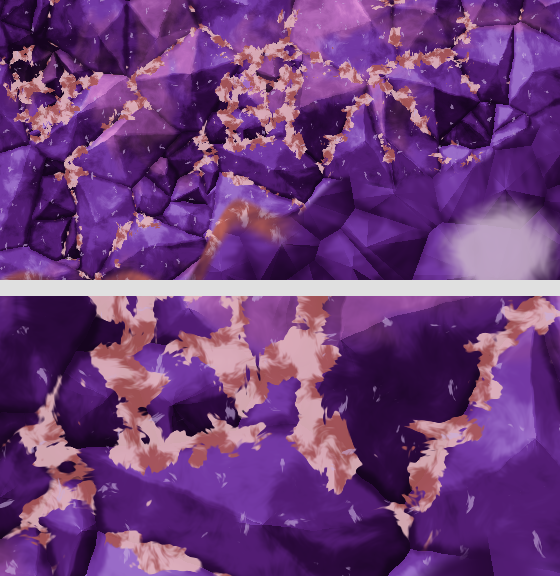
Top, the full canvas; bottom, a detail of the centre.
A WebGL 1 fragment shader for this texture:

```glsl
precision highp float;
// Amethyst geode: faceted violet crystals, peach crust in the seams, blurred foreground.
uniform vec2 u_resolution;

const vec3 DARK = vec3(0.17, 0.035, 0.24);
const vec3 PLUM = vec3(0.32, 0.11, 0.45);
const vec3 VIOLET = vec3(0.45, 0.22, 0.64);
const vec3 LILAC = vec3(0.60, 0.42, 0.78);
const vec3 PALE = vec3(0.78, 0.68, 0.86);
const vec3 ROSE = vec3(0.56, 0.29, 0.50);
const vec3 PEACH = vec3(0.88, 0.70, 0.73);
const vec3 RUST = vec3(0.66, 0.34, 0.34);
const vec3 GLOW = vec3(0.77, 0.68, 0.78);
const vec2 LIGHT = vec2(-0.5, 0.86);
const float BIG = 3.7;          // large crystals per canvas height
const float SMALL = 8.5;        // small crystals per canvas height
const float SMALL_SHARE = 0.36; // share of large cells split into small ones
const float CRUST_WIDTH = 0.024;
const float TONE = 0.43;
const float FACET_CONTRAST = 0.78;

vec2 hash2(vec2 p) {
  return fract(sin(vec2(dot(p, vec2(127.1, 311.7)), dot(p, vec2(269.5, 183.3)))) * 43758.5);
}

// Layered, warped sines, roughly -1 to 1
float layers(vec2 p) {
  float sum = 0.0, amp = 0.5;
  for (int i = 0; i < 5; i++) {
    p = mat2(0.8, 0.6, -0.6, 0.8) * p * 1.9 + 1.7;
    p += 0.45 * sin(p.yx + 0.8);
    sum += amp * sin(p.x) * sin(p.y);
    amp *= 0.62;
  }
  return sum;
}

// Cellular pyramids: x facet light, y distance to seam, z cell id, w ridge line
vec4 crystals(vec2 p, float soft) {
  vec2 cell = floor(p), home = cell, site = p;
  float best = 9.0;
  for (int j = -1; j <= 1; j++)
    for (int i = -1; i <= 1; i++) {
      vec2 c = cell + vec2(i, j);
      vec2 s = c + 0.9 * hash2(c);
      float d = dot(s - p, s - p);
      if (d < best) { best = d; home = c; site = s; }
    }
  vec2 apex = site + 0.4 * (hash2(home + 7.0) - 0.5);
  float u1 = -9.0, u2 = -9.0, light1 = 0.5, light2 = 0.5, seam = 9.0;
  for (int j = -2; j <= 2; j++)
    for (int i = -2; i <= 2; i++) {
      vec2 c = home + vec2(i, j);
      vec2 s = c + 0.9 * hash2(c);
      float gap = length(s - site);
      if (gap > 0.01) {
        vec2 n = (s - site) / gap, mid = 0.5 * (s + site);
        float e = dot(mid - p, n);
        float u = 1.0 - e / max(dot(mid - apex, n), 0.06);
        float light = 0.5 + 0.28 * dot(n, LIGHT) + 0.55 * (hash2(c + home * 1.7).x - 0.5);
        seam = min(seam, e);
        if (u > u1) { u2 = u1; light2 = light1; u1 = u; light1 = light; }
        else if (u > u2) { u2 = u; light2 = light; }
      }
    }
  float inside = smoothstep(0.0, soft * 4.0, u1 - u2);
  float ridge = 1.0 - smoothstep(0.0, soft * 7.0, u1 - u2);
  return vec4(mix(0.5 * (light1 + light2), light1, inside), seam, hash2(home + 3.0).x, ridge);
}

vec3 ramp(float t) {
  vec3 c = mix(DARK, PLUM, smoothstep(0.10, 0.34, t));
  c = mix(c, VIOLET, smoothstep(0.36, 0.58, t));
  c = mix(c, LILAC, smoothstep(0.60, 0.80, t));
  c = mix(c, PALE, smoothstep(0.85, 1.08, t));
  return c * mix(0.5, 1.0, smoothstep(-0.2, 0.14, t));
}

void main() {
  vec2 p = gl_FragCoord.xy / u_resolution.y;
  vec2 q = p + 0.012 * vec2(layers(p * 6.0), layers(p * 6.0 + 5.0));
  float cloud = layers(p * 5.0 + 2.0), fine = layers(p * 21.0);

  // Large crystals, some split into clusters of small ones
  const float SOFT = 0.004;
  vec4 gem = crystals(q * BIG + 11.0, SOFT * BIG);
  float seam = gem.y / BIG;
  float split = step(gem.z, SMALL_SHARE);
  if (split > 0.5) {
    gem = crystals(q * SMALL + 4.0, SOFT * SMALL);
    seam = min(seam, gem.y / SMALL);
  }
  float tone = TONE + FACET_CONTRAST * (gem.x - 0.5) + 0.3 * (gem.z - 0.5);
  tone += 0.22 * cloud + 0.12 * fine + 0.07 * gem.w * (0.5 + fine);
  tone -= 0.24 * (1.0 - smoothstep(0.0, 0.018, seam)) + 0.06 * split;
  tone -= 0.26 * (1.0 - smoothstep(0.1, 0.6, length((p - vec2(0.05, 0.95)) * vec2(1.0, 1.3))));
  tone -= 0.22 * (1.0 - smoothstep(0.0, 0.3, length((p - vec2(0.5, 0.02)) * vec2(0.7, 1.5))));
  vec3 color = ramp(tone);
  float blush = smoothstep(0.1, 0.5, layers(p * 2.6 + 9.0) + 0.4 * (gem.x - 0.5));
  color = mix(color, ROSE * (0.55 + tone), 0.6 * blush);

  // Ragged crust along the seams, plus tiny glints
  float center = exp(-2.2 * dot(p - vec2(1.05, 0.6), (p - vec2(1.05, 0.6)) * vec2(1.0, 3.0)));
  float patches = smoothstep(0.05, 0.5, layers(p * 3.6 + 3.0) + 0.6 * center - 0.05);
  float crust = smoothstep(0.0, 0.006, CRUST_WIDTH * patches * (0.8 + 2.2 * fine) - seam);
  vec3 crustColor = mix(RUST, PEACH, smoothstep(-0.3, 0.25, layers(p * 30.0 + 6.0)));
  color = mix(color, crustColor, 0.92 * crust);
  color = mix(color, PALE, 0.6 * smoothstep(0.6, 0.8, layers(p * 34.0 + 1.0)));

  // Out-of-focus foreground ridge with a milky crystal and a rusty rock
  float ridgeTop = 0.26 * smoothstep(0.62, 0.86, p.x) + 0.10 * smoothstep(1.05, 1.3, p.x)
    + 0.16 * smoothstep(1.58, 1.84, p.x) + 0.03 * sin(p.x * 17.0);
  float front = smoothstep(-0.018, 0.018, ridgeTop - p.y);
  vec4 blurred = crystals(p * 4.6 + 23.0, 0.14);
  float frontTone = 0.31 + 0.6 * (blurred.x - 0.5) + 0.35 * layers(p * 3.0 + 8.0);
  vec3 frontColor = ramp(frontTone - 0.1 * (1.0 - smoothstep(0.0, 0.2, blurred.y)));
  vec2 milk = (p - vec2(1.8, 0.1)) / vec2(0.21, 0.19);
  float milky = 1.0 - smoothstep(0.55, 1.15, length(milk) + 0.25 * cloud);
  frontColor = mix(frontColor, GLOW, 0.9 * milky);
  float rock = 1.0 - smoothstep(0.0, 0.07, abs(p.y - ridgeTop + 0.03) - 0.03);
  rock *= 1.0 - smoothstep(0.95, 1.1, p.x);
  vec3 rockColor = mix(DARK, mix(RUST, PEACH, smoothstep(0.1, 0.6, fine)), 0.65 + 0.6 * cloud);
  frontColor = mix(frontColor, rockColor, rock);
  color = mix(color, frontColor, front);

  gl_FragColor = vec4(clamp(color, 0.0, 1.0), 1.0);
}
```
